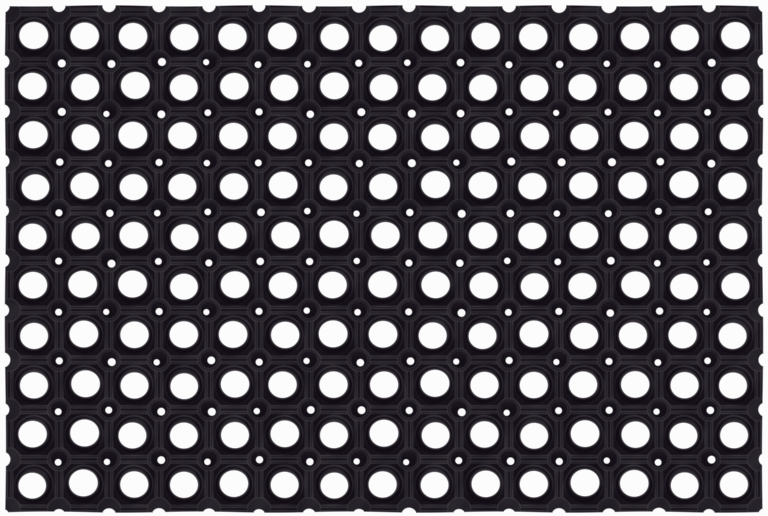
A WebGL 1 fragment shader for this pattern:

```glsl
precision highp float;
// Black rubber ring mat: 15 by 10 round holes, with small drain holes in studs at the cell corners.
uniform vec2 u_resolution;

vec2 hash2(vec2 p) {
  return fract(sin(vec2(dot(p, vec2(41.3, 289.1)), dot(p, vec2(173.7, 97.9)))) * 4375.5);
}

// Soft coverage of a shape with signed distance d.
float fill(float d, float soft) {
  return 1.0 - smoothstep(-soft, soft, d);
}

float stroke(float d, float halfWidth, float soft) {
  return fill(abs(d) - halfWidth, soft);
}

float layeredSines(vec2 p) {
  return (sin(p.x * 5.1 + 2.0 * sin(p.y * 2.3)) + sin(p.y * 6.7 + 1.7 * sin(p.x * 3.1))
        + sin(p.x * 13.0 - p.y * 11.0)) / 3.0;
}

float boxDistance(vec2 p, vec2 halfSize) {
  vec2 q = abs(p) - halfSize;
  return length(max(q, 0.0)) + min(max(q.x, q.y), 0.0);
}

void main() {
  vec2 grid = vec2(15.0, 10.0);
  vec2 g = gl_FragCoord.xy / u_resolution * vec2(15.36, 10.38) - vec2(0.18, 0.14);
  float soft = 15.36 / u_resolution.x;

  vec3 white = vec3(0.99);
  vec3 rubber = vec3(0.07, 0.05, 0.08);
  vec3 sheen = vec3(0.29, 0.28, 0.30);

  // Cell and nearest corner, each with its own small moulding offset.
  vec2 cell = floor(g);
  vec2 p = g - cell - 0.5;
  vec2 a = abs(p);
  vec2 cellRand = hash2(cell);
  vec2 corner = floor(g + 0.5);
  vec2 cornerRand = hash2(corner + 37.0);
  vec2 c = g - corner;
  float wear = layeredSines(g);

  // Octagonal recess framed by ribs with lit double edges.
  float octagon = max(max(a.x, a.y) - 0.42, (a.x + a.y) * 0.707 - 0.49);
  float rib = 0.5 - max(a.x, a.y);
  float shade = 0.08 + 0.05 * wear;
  shade += 0.20 * fill(-octagon, soft);
  shade += (0.30 + 0.15 * wear) * stroke(octagon, 0.015, soft);
  shade += (0.25 + 0.10 * cellRand.x) * stroke(rib - 0.035, 0.009, soft);
  shade -= 0.20 * stroke(rib, 0.012, soft);

  // Raised collar, with its inner wall lit above the opening.
  vec2 holeOffset = (cellRand - 0.5) * vec2(0.07, 0.06);
  float collar = length(p) - 0.385;
  float slope = dot(normalize(p + 0.0001), vec2(0.25, 0.97));
  float collarShade = 0.20 + 0.24 * slope + 0.10 * wear;
  shade = mix(shade, collarShade, fill(collar, soft));
  shade += 0.28 * stroke(collar, 0.012, soft) * (0.6 + 0.4 * slope);
  shade -= 0.30 * stroke(length(p) - 0.335, 0.018, soft);

  // Studs at inner corners: lit rim, dark well, offset drain hole.
  vec2 outward = step(grid - 0.5, corner) - step(corner, vec2(0.5));
  float inner = 1.0 - step(0.5, dot(abs(outward), vec2(1.0)));
  float stud = length(c) - 0.23;
  shade = mix(shade, 0.34 + 0.10 * wear, fill(stud, soft));
  shade += 0.20 * stroke(stud, 0.014, soft);
  float well = length(c) - 0.165;
  shade = mix(shade, 0.04 + 0.9 * max(c.y, 0.0), inner * fill(well, soft));
  shade += 0.20 * inner * stroke(well, 0.012, soft) * step(c.y, 0.05);

  vec3 color = mix(rubber, sheen, clamp(shade, 0.0, 1.0));

  // Main openings, slightly wider than tall, with a thin grey lip.
  vec2 q = (p - holeOffset) / vec2(1.03, 0.97);
  float opening = length(q) - 0.277 - 0.012 * (cellRand.y - 0.5);
  color = mix(color, sheen, 0.5 * stroke(opening - 0.015, 0.012, soft));
  color = mix(color, white, fill(opening, soft));

  // Drain holes sit low in their wells and drift from stud to stud.
  vec2 drainOffset = (cornerRand - 0.5) * vec2(0.12, 0.06) - vec2(0.0, 0.035);
  float drain = length(c - drainOffset) - 0.062 - 0.02 * cornerRand.x;
  color = mix(color, white, inner * fill(drain, soft));

  // Wavy outer edge with a bite beside every border corner.
  float mat = boxDistance(g - vec2(7.5, 5.03), vec2(7.53, 5.05)) - 0.04;
  mat += 0.012 * sin(g.x * 2.1 + g.y * 1.3);
  float bite = length(c - outward * 0.13) - 0.13 - 0.03 * cornerRand.y;
  mat = max(mat, mix(-bite, -1.0, inner));
  color = mix(white, color, fill(mat, soft));

  gl_FragColor = vec4(color, 1.0);
}
```
